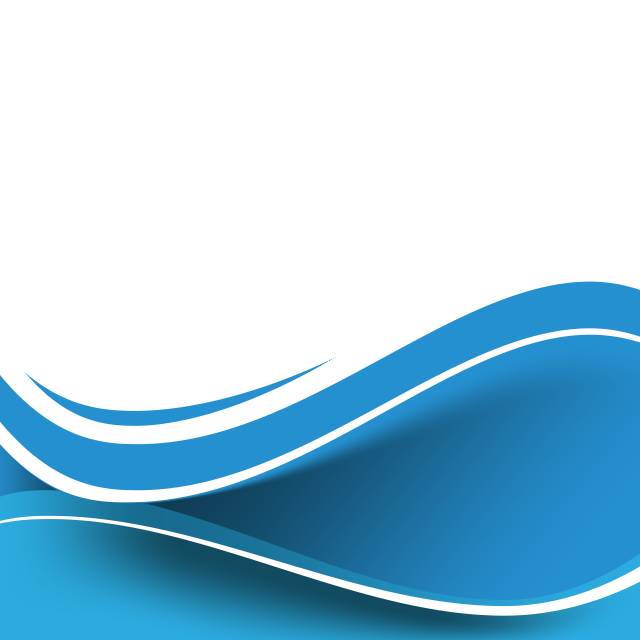
Give the GLSL for this background, as a WebGL 2 fragment shader.

```glsl
#version 300 es
precision highp float;
// Layered blue ribbons and shaded waves sweeping under a white field.

#define WHITE vec3(1.0)
#define BLUE vec3(0.145, 0.565, 0.815)
#define NAVY vec3(0.06, 0.235, 0.33)
#define CYAN vec3(0.17, 0.67, 0.875)
#define TEAL vec3(0.09, 0.42, 0.56)
#define DEEP vec3(0.07, 0.29, 0.375)
#define LEFT_POWER 2.4
#define RIGHT_POWER 2.0

uniform vec2 u_resolution;
out vec4 fragColor;

// Height of a curve turning at a and b; ends holds its heights at x = 0 and 1.
// sag lowers the middle span without moving either turning point.
float wave(float x, vec2 a, vec2 b, vec2 ends, float sag) {
    float t = clamp((x - a.x) / (b.x - a.x), 0.0, 1.0);
    float q = t * (1.0 - t);
    float y = mix(a.y, b.y, t * t * (3.0 - 2.0 * t)) - sag * q * q;
    float l = max(a.x - x, 0.0) / a.x;
    float r = max(x - b.x, 0.0) / (1.0 - b.x);
    return y + (ends.x - a.y) * pow(l, LEFT_POWER)
             + (ends.y - b.y) * pow(r, RIGHT_POWER);
}

// One edge of the slim crescent, rising from its low point to two shared tips.
float crescent(float x, float low, float power) {
    vec2 leftTip = vec2(0.039, 0.418), rightTip = vec2(0.521, 0.440);
    float bottomX = 0.215;
    float l = max(bottomX - x, 0.0) / (bottomX - leftTip.x);
    float r = max(x - bottomX, 0.0) / (rightTip.x - bottomX);
    return low + (leftTip.y - low) * pow(l, 2.5)
               + (rightTip.y - low) * pow(r, power);
}

// Smooth coverage of the positive side of a field.
float cover(float d) {
    float width = length(vec2(dFdx(d), dFdy(d)));
    return clamp(d / max(width, 1e-6) + 0.5, 0.0, 1.0);
}

// Wide basin: dark on the left, blue to the right and along its upper rim.
vec3 basinColor(vec2 p, float depth) {
    float slant = p.x - 0.8 * (p.y - 0.271);
    vec3 color = mix(NAVY, BLUE, smoothstep(0.25, 1.05, slant));
    float rimWidth = 0.06 * smoothstep(0.25, 0.85, p.x);
    float rim = 1.0 - smoothstep(0.2 * rimWidth, 1.5 * rimWidth + 0.004, depth);
    float corner = 1.0 - smoothstep(-0.03, 0.13, p.x);
    return mix(color, BLUE, max(rim, corner));
}

// Foreground wave: cyan with a soft shadow beneath its crest.
vec3 foregroundColor(vec2 p, float depth) {
    float reach = mix(0.155, 0.055, smoothstep(0.3, 0.8, p.x));
    float shade = 1.0 - smoothstep(0.01, reach, depth);
    shade *= smoothstep(0.0, 0.3, p.x) * (1.0 - smoothstep(0.65, 1.0, p.x));
    return mix(CYAN, DEEP, shade);
}

void main() {
    vec2 p = gl_FragCoord.xy / u_resolution;

    // Edges of the upper ribbon and the white stripe below it
    float ribbonTop = wave(p.x, vec2(0.215, 0.306), vec2(0.922, 0.560), vec2(0.414, 0.547), 0.135);
    float ribbonLow = wave(p.x, vec2(0.215, 0.234), vec2(0.922, 0.487), vec2(0.341, 0.474), 0.135);
    float stripeLow = wave(p.x, vec2(0.198, 0.215), vec2(0.922, 0.477), vec2(0.306, 0.465), 0.195);

    // Edges of the lower waves
    float tealTop = wave(p.x, vec2(0.072, 0.234), vec2(0.788, 0.0625), vec2(0.224, 0.135), 0.0);
    float lineTop = wave(p.x, vec2(0.078, 0.194), vec2(0.788, 0.053), vec2(0.186, 0.115), 0.0);
    float lineLow = wave(p.x, vec2(0.078, 0.189), vec2(0.788, 0.038), vec2(0.182, 0.091), 0.0);

    // Basin, teal fold, white line and foreground, from back to front
    vec3 color = basinColor(p, stripeLow - p.y);
    float foldLight = max(1.0 - smoothstep(-0.03, 0.24, p.x), smoothstep(0.22, 1.0, p.x));
    color = mix(color, mix(TEAL, CYAN, foldLight), cover(tealTop - p.y));
    color = mix(color, WHITE, cover(lineTop - p.y));
    color = mix(color, foregroundColor(p, lineLow - p.y), cover(lineLow - p.y));

    // White field with the ribbon and crescent on top
    color = mix(color, WHITE, cover(p.y - stripeLow));
    color = mix(color, BLUE, cover(p.y - ribbonLow) * cover(ribbonTop - p.y));
    float crescentTop = crescent(p.x, 0.358, 1.77);
    float crescentLow = crescent(p.x, 0.3346, 1.71);
    float inside = min(crescentTop - p.y, p.y - crescentLow);
    color = mix(color, BLUE, cover(inside));

    fragColor = vec4(color, 1.0);
}
```
